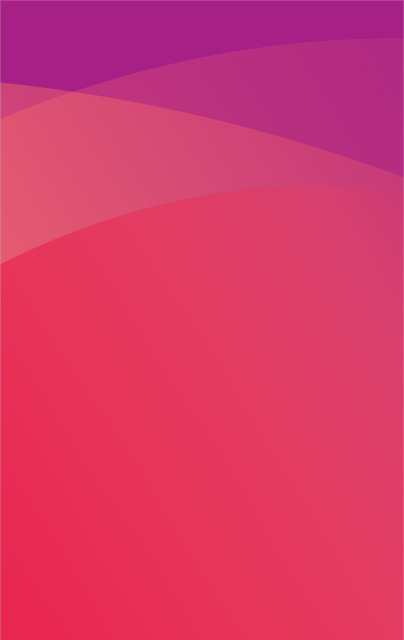
Give the GLSL for this background, as a WebGL 2 fragment shader.

```glsl
#version 300 es
precision highp float;
// Overlapping translucent hills in crimson and rose below a flat purple sky.
uniform vec2 u_resolution;
out vec4 outColor;

const vec3 PURPLE = vec3(0.65, 0.125, 0.52);
const vec3 PALE = vec3(0.90, 0.72, 0.80);

// Parabolic hill line with its summit at peak.
float hill(float x, vec2 peak, float bend) {
    float dx = x - peak.x;
    return peak.y - bend * dx * dx;
}

// Soft coverage of everything below a line.
float below(float y, float line, float blur) {
    return smoothstep(-blur, blur, line - y);
}

// Linear blend between two colours over the range from a to b.
vec3 ramp(vec3 from, vec3 to, float a, float b, float t) {
    return mix(from, to, clamp((t - a) / (b - a), 0.0, 1.0));
}

// Layered sines drawn out along the lines of equal colour.
float streaks(float across, float along) {
    float sum = 0.0;
    float weight = 0.5;
    float frequency = 34.0;
    for (int i = 0; i < 3; i++) {
        float bend = 1.6 * sin(along * 5.0 + float(i) * 2.1);
        sum += weight * sin(across * frequency + bend);
        frequency *= 2.1;
        weight *= 0.5;
    }
    return sum;
}

// Crimson at the lower left, turning to magenta at the upper right.
vec3 frontColor(float t) {
    vec3 c = ramp(vec3(0.912, 0.14, 0.31), vec3(0.91, 0.205, 0.352), 0.0, 0.30, t);
    c = ramp(c, vec3(0.89, 0.235, 0.385), 0.30, 0.52, t);
    c = ramp(c, vec3(0.845, 0.25, 0.435), 0.52, 0.75, t);
    return ramp(c, vec3(0.795, 0.23, 0.465), 0.75, 0.86, t);
}

void main() {
    vec2 uv = gl_FragCoord.xy / u_resolution;
    float blur = 0.7 / u_resolution.y;
    float diagonal = 0.5 * (uv.x + uv.y);

    // Coverage of the three hills
    float back = below(uv.y, hill(uv.x, vec2(0.97, 0.940), 0.134), blur);
    float middle = below(uv.y, hill(uv.x, vec2(-0.381, 0.8832), 0.084), blur);
    float front = below(uv.y, hill(uv.x, vec2(0.77, 0.709), 0.206), blur);

    // Layer colours along the diagonal
    vec3 backColor = ramp(vec3(0.755, 0.21, 0.49), vec3(0.695, 0.165, 0.51), 0.50, 0.95, diagonal);
    vec3 middleColor = ramp(vec3(0.90, 0.355, 0.44), vec3(0.78, 0.23, 0.475), 0.30, 0.86, diagonal);
    float grain = 0.008 * streaks(diagonal, uv.x - uv.y);

    // Stack the hills; the middle one lets the bare sky show through
    vec3 color = mix(PURPLE, backColor, back);
    color = mix(color, middleColor, middle * mix(0.7, 1.0, back));
    color = mix(color, frontColor(diagonal + grain), front);

    // Faint pale rim on the sides and top
    float rim = min(min(uv.x, 1.0 - uv.x), (1.0 - uv.y) * 1.58);
    color = mix(color, PALE, 0.25 * (1.0 - smoothstep(0.001, 0.004, rim)));

    outColor = vec4(color, 1.0);
}
```
